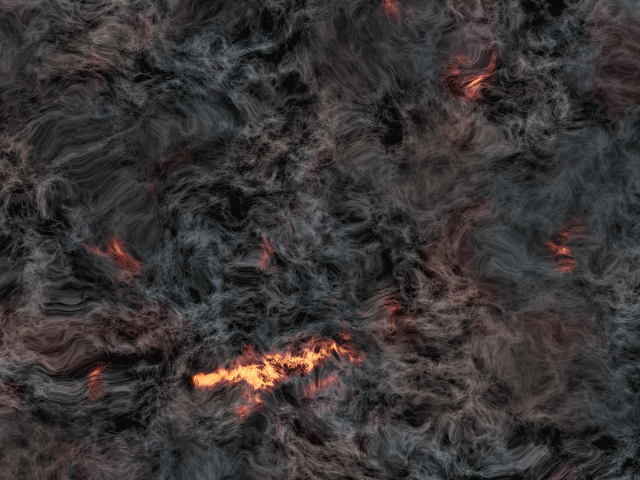
This texture is drawn by a WebGL 1 fragment shader. Its source:

```glsl
precision highp float;
uniform vec2 u_resolution;

float hash(vec2 p) {
  vec3 q = fract(p.xyx * 0.1031);
  q += dot(q, q.yzx + 33.33);
  return fract((q.x + q.y) * q.z);
}

float noise(vec2 p) {
  vec2 cell = floor(p);
  vec2 f = fract(p);
  f = f * f * (3.0 - 2.0 * f);
  float low = mix(hash(cell), hash(cell + vec2(1.0, 0.0)), f.x);
  float high = mix(hash(cell + vec2(0.0, 1.0)), hash(cell + 1.0), f.x);
  return mix(low, high, f.y);
}

float fbm(vec2 p) {
  float sum = 0.0;
  float weight = 0.5;
  for (int i = 0; i < 4; i++) {
    sum += weight * noise(p);
    p = mat2(1.6, 1.2, -1.2, 1.6) * p + 7.3;
    weight *= 0.5;
  }
  return sum / 0.9375;
}

// Creased noise with strong fine octaves, roughly centred on zero
float crust(vec2 p) {
  float sum = 0.0;
  float weight = 1.0;
  float total = 0.0;
  for (int i = 0; i < 5; i++) {
    sum += weight * (1.0 - abs(2.0 * noise(p) - 1.0));
    total += weight;
    p = mat2(1.6, 1.2, -1.2, 1.6) * p + 3.7;
    weight *= 0.85;
  }
  return sum / total - 0.64;
}

// Small elongated embers, at most one per grid cell
float scatteredEmbers(vec2 p) {
  vec2 grid = p * 3.2;
  vec2 home = floor(grid);
  float heat = 0.0;
  for (int y = -1; y <= 1; y++) {
    for (int x = -1; x <= 1; x++) {
      vec2 cell = home + vec2(float(x), float(y));
      vec2 center = cell + 0.15 + 0.7 * vec2(hash(cell + 11.0), hash(cell + 29.0));
      float angle = 0.7 + 1.9 * hash(cell + 43.0);
      vec2 axis = vec2(cos(angle), sin(angle));
      vec2 d = grid - center;
      float size = mix(0.5, 1.1, hash(cell + 61.0));
      vec2 local = vec2(dot(d, axis), dot(d, vec2(-axis.y, axis.x)));
      local /= size * vec2(0.15, 0.065);
      float strength = smoothstep(0.15, 0.8, hash(cell + 83.0));
      heat = max(heat, strength * exp(-dot(local, local)));
    }
  }
  return heat;
}

// One long glowing fissure, thicker toward its upper end
float fissure(vec2 p) {
  vec2 start = vec2(0.40, 0.19);
  vec2 span = vec2(0.30, 0.10);
  float t = clamp(dot(p - start, span) / dot(span, span), 0.0, 1.0);
  float d = length(p - start - span * t) / mix(0.022, 0.04, t);
  return exp(-d * d * d);
}

void main() {
  vec2 p = gl_FragCoord.xy / u_resolution.y;
  vec2 warp = vec2(fbm(p * 4.0), fbm(p * 4.0 + 17.0)) - 0.5;
  vec2 folded = p + 0.22 * warp;

  // Charred rock: broad folds, fine crumbs and black pits
  float broad = fbm(folded * 5.0 + 5.0) - 0.5;
  float grain = crust(folded * vec2(15.0, 19.0));
  float roughness = mix(0.4, 0.85, smoothstep(0.35, 0.65, fbm(folded * 3.5 + 41.0)));
  float shade = 0.212 + 0.24 * broad + roughness * grain;
  float pits = smoothstep(0.53, 0.72, fbm(folded * 24.0 + 9.0));
  shade = max(shade * (1.0 - 0.5 * pits * roughness), 0.035);

  // Cool slate drifting into warm ash
  float warmth = smoothstep(0.3, 0.7, fbm(p * 4.5 + 71.0));
  vec3 color = shade * mix(vec3(0.93, 1.0, 1.05), vec3(1.09, 0.98, 0.95), warmth);
  color.r += 0.05 * smoothstep(0.56, 0.76, fbm(folded * 6.0 + 97.0));

  // Embers with ragged edges, broken up by the crust
  vec2 ragged = vec2(fbm(p * 16.0 + 13.0), fbm(p * 16.0 + 37.0)) - 0.5;
  vec2 emberPos = p + 0.11 * ragged;
  float heat = max(0.7 * scatteredEmbers(emberPos), fissure(emberPos));
  float glow = heat * clamp(0.62 + 2.6 * grain + 0.9 * broad, 0.08, 1.15);
  color *= 1.0 - 0.25 * heat;
  color += vec3(0.68, 0.12, 0.08) * glow;
  color += vec3(0.25, 0.40, 0.14) * smoothstep(0.4, 1.0, glow);

  gl_FragColor = vec4(clamp(color, 0.0, 1.0), 1.0);
}
```
